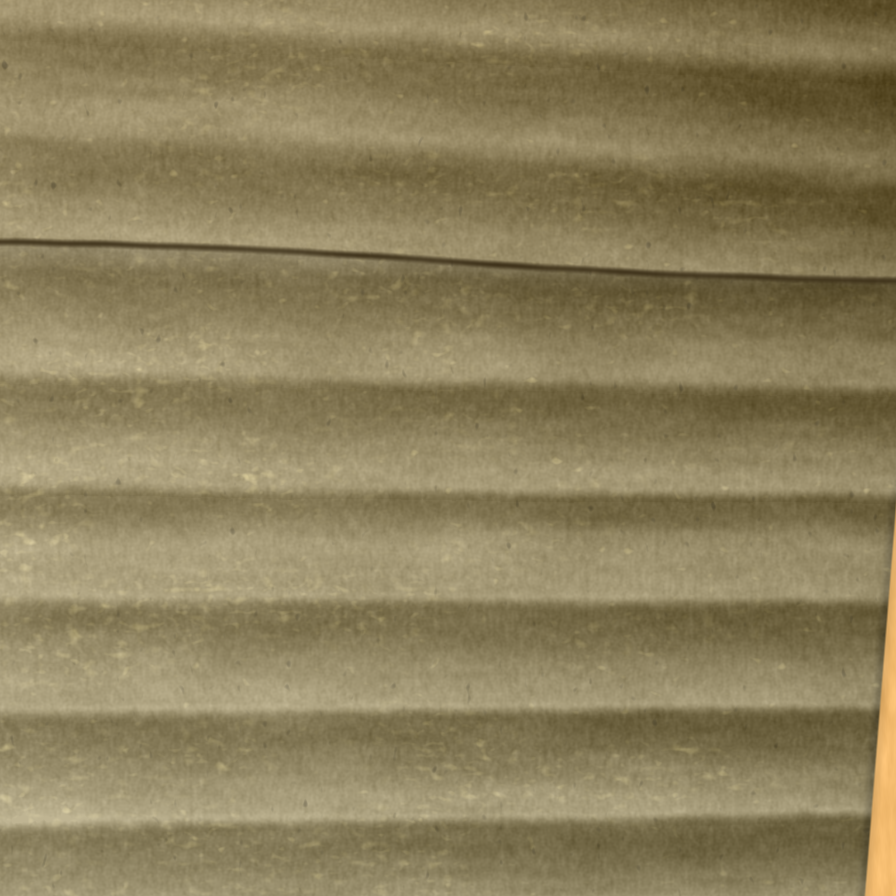
Give the GLSL for this texture, as a WebGL 1 fragment shader.

```glsl
precision highp float;
// Weathered corrugated sheets: eight tilted ridges, one lap seam and a sliver of orange post.

uniform vec2 u_resolution;

vec2 gradientAt(vec2 cell) {
  vec2 h = vec2(dot(cell, vec2(127.1, 311.7)), dot(cell, vec2(269.5, 183.3)));
  return fract(sin(h) * 43758.55) * 2.0 - 1.0;
}

float gradientNoise(vec2 p) {
  vec2 i = floor(p), f = fract(p);
  vec2 u = f * f * f * (f * (f * 6.0 - 15.0) + 10.0);
  vec2 e = vec2(0.0, 1.0);
  float low = mix(dot(gradientAt(i), f), dot(gradientAt(i + e.yx), f - e.yx), u.x);
  float high = mix(dot(gradientAt(i + e), f - e), dot(gradientAt(i + 1.0), f - 1.0), u.x);
  return mix(low, high, u.y);
}

float fractalNoise(vec2 p) {
  float sum = 0.0, amplitude = 1.0;
  for (int octave = 0; octave < 4; octave++) {
    sum += amplitude * gradientNoise(p);
    p = p * 2.03 + 17.3;
    amplitude *= 0.55;
  }
  return sum;
}

// Dark under each lip, brightening down to the next crest
float ridgeTone(vec2 p, float lowerSheet) {
  float slope = mix(0.052, 0.043 - 0.061 * p.y, lowerSheet);
  float level = p.y - (p.x - 0.5) * slope;
  level += 0.004 * gradientNoise(vec2(p.x * 4.0, p.y * 9.0));
  level += 0.003 * gradientNoise(p * vec2(45.0, 25.0));
  float phase = (level - 0.0695) / 0.1222;
  float t = fract(phase), ridge = floor(phase);
  float lip = mix(0.32, 0.14, smoothstep(0.2, 0.45, p.y));
  // The ridge below the middle has a narrow dark groove
  float rise = 0.88 - 0.42 * exp(-2.0 * (ridge - 4.0) * (ridge - 4.0));
  float profile = smoothstep(0.06, rise, t) * (1.0 - smoothstep(1.0 - lip, 1.0, t));
  float contrast = 0.58 + 0.2 * gradientNoise(vec2(ridge * 1.37 + 0.4, 2.6)) + 0.14 * (p.x - 0.5);
  // Broken rolling lines and a lit, patchy rim on the lower crests
  float lines = gradientNoise(vec2(p.x * 5.0, level * 48.0));
  lines += 0.6 * gradientNoise(vec2(p.x * 14.0, level * 95.0) + 6.0);
  float rim = exp(-pow((t - 0.88) / 0.04, 2.0)) * smoothstep(0.5, 0.75, p.y);
  rim *= 0.8 + gradientNoise(p * vec2(22.0, 9.0));
  return (profile - 0.43) * contrast + 0.13 * lines + 0.13 * rim;
}

void main() {
  vec2 p = gl_FragCoord.xy / u_resolution;
  p.y = 1.0 - p.y;
  float pixel = 1.0 / min(u_resolution.x, u_resolution.y);

  float seamY = 0.27 + 0.043 * p.x - 0.004 * sin(6.2832 * p.x);
  seamY += 0.0015 * gradientNoise(vec2(p.x * 16.0, 3.5));
  float below = p.y - seamY;

  // Broad light from the lower left, dim upper right corner
  float tone = 0.55 - 0.38 * (p.x - 0.5) + 0.08 * (p.y - 0.5);
  tone -= 0.24 * smoothstep(0.45, 1.1, p.x) * (1.0 - smoothstep(0.0, 0.5, p.y));
  tone += ridgeTone(p, smoothstep(-0.001, 0.001, below));

  // Stains and vertically stretched grain
  tone += 0.15 * fractalNoise(p * vec2(7.0, 13.0));
  tone += 0.17 * gradientNoise(p * vec2(190.0, 100.0));
  tone += 0.13 * gradientNoise(p * vec2(85.0, 60.0) + 31.0);
  tone += 0.12 * gradientNoise(p * 260.0 + 7.0);

  vec3 color = mix(vec3(0.37, 0.32, 0.18), vec3(0.69, 0.64, 0.5), clamp(tone, -0.25, 1.2));
  color += vec3(-0.012, 0.004, 0.018) * (p.y - 0.4);

  // Soft pale scuffs, densest at the left, and sparse dark pits
  float patches = smoothstep(0.0, 0.5, gradientNoise(p * vec2(5.0, 11.0) + 4.0) + 0.4 - 0.4 * p.x);
  float scuff = smoothstep(0.08, 0.65, gradientNoise(p * vec2(55.0, 95.0) + 53.0));
  float scratch = smoothstep(0.1, 0.6, gradientNoise(p * vec2(100.0, 150.0) + 23.0));
  float chip = smoothstep(0.28, 0.68, gradientNoise(p * vec2(75.0, 100.0) + 91.0));
  float pit = smoothstep(0.32, 0.66, gradientNoise(p * vec2(110.0, 75.0) + 137.0));
  color += vec3(0.12, 0.115, 0.08) * ((scuff + 0.6 * scratch) * patches + 0.9 * chip);
  color *= 1.0 - 0.2 * pit;

  // Lap seam, uneven in strength, with a soft shadow below it
  float seam = 1.0 - smoothstep(0.0, 0.0052 + pixel, abs(below));
  float strength = 0.8 + 0.3 * gradientNoise(vec2(p.x * 9.0, 8.3));
  float shadow = smoothstep(-0.006, 0.002, below) * exp(-max(below, 0.0) * 45.0);
  color *= 1.0 - 0.16 * shadow;
  color = mix(color, vec3(0.22, 0.17, 0.08), strength * seam);

  // Slanted post, set off by a narrow shadow
  float postDistance = p.x - 1.0 + 0.08 * (p.y - 0.56);
  color *= 1.0 - 0.2 * smoothstep(-0.012, 0.0, postDistance) * smoothstep(0.5, 0.6, p.y);
  vec3 postColor = vec3(0.96, 0.74, 0.44) + 0.07 * fractalNoise(p * vec2(70.0, 16.0));
  postColor *= 0.9 + 0.1 * smoothstep(0.0, 0.012, postDistance);
  color = mix(color, postColor, smoothstep(-pixel, pixel + 0.001, postDistance));

  gl_FragColor = vec4(clamp(color, 0.0, 1.0), 1.0);
}
```
